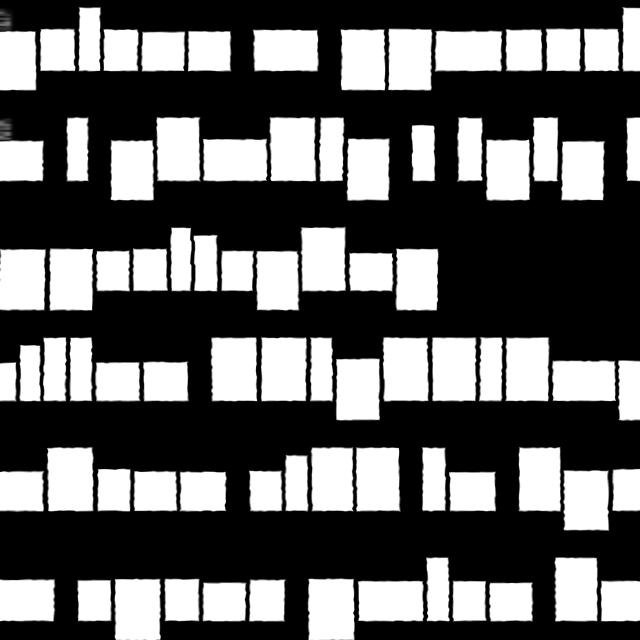
Write a Shadertoy shader that draws this pattern.

```glsl
const float ROWS = 6.0;
const float PITCH = 0.1719;        // distance between baselines
const float FIRST_BASE = 0.1107;   // first baseline below the top edge
const float MID_H = 0.0635;        // height of a short block
const float TALL_H = 0.0985;
const float DROP = 0.0300;         // depth of a hanging block
const float NARROW_W = 0.034;
const float MEDIUM_W = 0.052;
const float FULL_W = 0.067;
const float WIDE_W = 0.100;
const float GAP = 0.0070;
const float BREAK_GAP = 0.0300;    // extra space between groups
const float BREAK_CHANCE = 0.16;
const float SHORT_ROW = 2.0;       // this row stops early
const float SHORT_END = 0.69;
const float ROUGHNESS = 0.0024;
const float SOFTNESS = 0.0017;
const float SMUDGE_WIDTH = 0.023;
const int MAX_BLOCKS = 24;
const vec3 GROUND = vec3(0.0);
const vec3 PAINT = vec3(1.0);

float hash(vec2 p) {
    vec3 q = fract(vec3(p.xyx) * 0.1031);
    q += dot(q, q.yzx + 33.33);
    return fract((q.x + q.y) * q.z);
}

float noise(vec2 p) {
    vec2 i = floor(p), f = fract(p);
    f = f * f * (3.0 - 2.0 * f);
    return mix(mix(hash(i), hash(i + vec2(1.0, 0.0)), f.x),
               mix(hash(i + vec2(0.0, 1.0)), hash(i + 1.0), f.x), f.y);
}

float boxDistance(vec2 p, vec2 low, vec2 high) {
    vec2 d = abs(p - 0.5 * (low + high)) - 0.5 * (high - low);
    return length(max(d, 0.0)) + min(max(d.x, d.y), 0.0);
}

float blockWidth(float kind) {
    return kind < 0.20 ? NARROW_W
         : kind < 0.36 ? MEDIUM_W
         : kind < 0.89 ? FULL_W : WIDE_W;
}

// Bottom and top of a block, measured from the baseline
vec2 blockSpan(float kind, float pick) {
    if (kind < 0.20) return vec2(0.0, pick < 0.75 ? TALL_H : TALL_H - 0.012);
    if (kind < 0.36 || kind >= 0.89) return vec2(0.0, MID_H);
    if (pick < 0.36) return vec2(0.0, MID_H - 0.003);
    if (pick < 0.70) return vec2(0.0, TALL_H);
    return vec2(-DROP, MID_H);
}

// Walk along one row and return the distance to its nearest block
float rowDistance(vec2 p, float row) {
    bool isShort = row == SHORT_ROW;
    float x = isShort ? 0.0 : -0.055 * hash(vec2(row, 91.0));
    float nearest = 1.0;
    for (int i = 0; i < MAX_BLOCKS; i++) {
        vec2 id = vec2(float(i) + 7.0, row * 17.0 + 3.0);
        float kind = hash(id);
        float jitter = hash(id + 41.3) - 0.5;
        float w = blockWidth(kind) + 0.007 * jitter;
        if (x > 1.0 || (isShort && x + w > SHORT_END)) break;
        vec2 span = blockSpan(kind, hash(id + 73.7));
        if (span.y < TALL_H - 0.02) span.y += 0.004 * (hash(id + 12.9) - 0.5);
        // Slight lean of the side edges
        float lean = 0.03 * (hash(id + 27.1) - 0.5) * (p.y - 0.04);
        nearest = min(nearest, boxDistance(p + vec2(lean, 0.0),
                      vec2(x, span.x), vec2(x + w, span.y)));
        x += w + GAP + 0.002 * jitter;
        if (!isShort && hash(id + 57.9) < BREAK_CHANCE) x += BREAK_GAP;
    }
    return nearest;
}

// Faint streaks at the left margin of the first two rows
float marginSmudge(vec2 p, float row) {
    float band = smoothstep(0.060, 0.068, p.y) * (1.0 - smoothstep(0.090, 0.100, p.y));
    float fade = 1.0 - smoothstep(0.5 * SMUDGE_WIDTH, SMUDGE_WIDTH, p.x);
    float streak = noise(vec2(p.x * 70.0, p.y * 320.0) + row * 19.0);
    return row < 2.0 ? 0.5 * band * fade * streak : 0.0;
}

void mainImage(out vec4 fragColor, in vec2 fragCoord) {
    vec2 uv = fragCoord / iResolution.xy;
    float row = clamp(floor((1.0 - uv.y) / PITCH), 0.0, ROWS - 1.0);
    vec2 p = vec2(uv.x, uv.y - 1.0 + row * PITCH + FIRST_BASE);

    // Ragged edges, rougher on the sides than along the baseline
    vec2 wobble = vec2(noise(uv * vec2(60.0, 190.0)),
                       noise(uv * vec2(150.0, 60.0) + 31.0)) - 0.5;
    float d = rowDistance(p + wobble * ROUGHNESS * vec2(1.0, 0.6), row);

    float blur = SOFTNESS * mix(0.6, 1.4, noise(uv * 45.0 + 8.0));
    blur = max(blur, 0.75 / iResolution.y);
    float cover = 1.0 - smoothstep(-blur, blur, d);
    cover = max(cover, marginSmudge(p, row));
    fragColor = vec4(mix(GROUND, PAINT, cover), 1.0);
}
```
